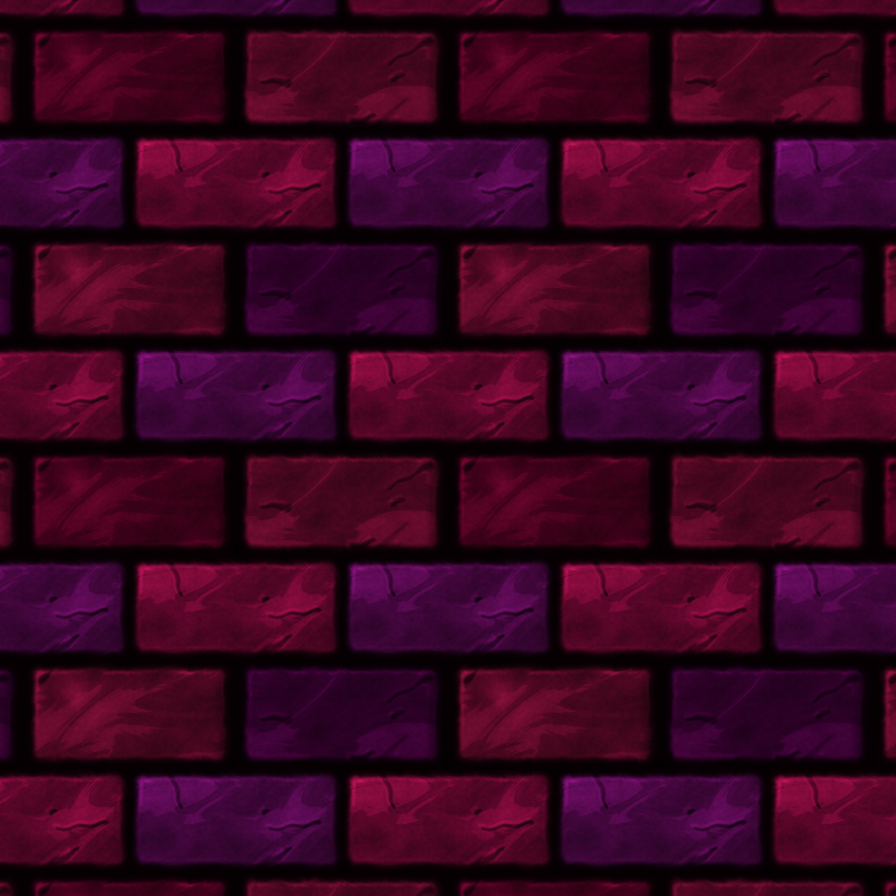
Reproduce this texture procedurally as a Shadertoy shader.

```glsl
#define GRID vec2(4.214, 8.44)       // bricks across, courses down
#define SHIFT vec2(0.109, 0.225)     // phase of the first brick
#define HALF_EVEN vec2(0.925, 0.445) // half sizes in course heights
#define HALF_ODD vec2(0.955, 0.435)
#define CORNER 0.09
#define MORTAR vec3(0.016, 0.0, 0.004)
#define CRIMSON vec3(0.37, 0.025, 0.165)
#define WINE vec3(0.31, 0.028, 0.13)
#define MAROON vec3(0.25, 0.004, 0.10)
#define PURPLE vec3(0.27, 0.025, 0.245)
#define VIOLET vec3(0.19, 0.004, 0.165)

vec2 hash2(vec2 p) {
    p = vec2(dot(p, vec2(127.1, 311.7)), dot(p, vec2(269.5, 183.3)));
    return fract(sin(p) * 4375.85);
}

// Cellular noise: distance to the nearest scattered point
float cells(vec2 p) {
    vec2 id = floor(p), f = fract(p);
    float nearest = 2.0;
    for (int y = -1; y <= 1; y++)
        for (int x = -1; x <= 1; x++) {
            vec2 o = vec2(x, y);
            nearest = min(nearest, length(o + hash2(id + o) - f));
        }
    return nearest;
}

// Warped layered sines: brushed blotches, roughly -0.7 to 0.7
float paint(vec2 p) {
    float sum = 0.0, amp = 0.5;
    for (int i = 0; i < 5; i++) {
        p += 0.7 * sin(p.yx * 1.3 + vec2(1.7, 4.1));
        sum += amp * sin(p.x) * sin(p.y + 0.8);
        p = mat2(1.7, 0.45, -0.45, 1.7) * p + 2.3;
        amp *= 0.62;
    }
    return sum;
}

float roundBox(vec2 p, vec2 halfSize, float r) {
    vec2 q = abs(p) - halfSize + r;
    return length(max(q, 0.0)) + min(max(q.x, q.y), 0.0) - r;
}

// Groove from a to b that tapers, with a lit lip beside it
float groove(vec2 p, vec2 a, vec2 b, float width) {
    float relief = 0.0;
    for (int i = 0; i < 2; i++) {
        vec2 q = p - a + float(i) * vec2(0.035, 0.03), ab = b - a;
        float t = clamp(dot(q, ab) / dot(ab, ab), 0.0, 1.0);
        float w = width * (1.0 - 0.7 * t);
        float line = 1.0 - smoothstep(0.3 * w, w + 0.012, length(q - ab * t));
        relief += i == 0 ? line : -0.4 * line;
    }
    return relief;
}

// Wear shared by bricks of one kind: 0 odd course, 1 and 2 even course
float wear(vec2 p, float kind) {
    p += 0.012 * sin(p.yx * 27.0);
    if (kind < 0.5)
        return groove(p, vec2(-0.61, -0.44), vec2(-0.51, -0.13), 0.04)
             + groove(p, vec2(0.79, 0.03), vec2(0.33, 0.09), 0.022)
             + groove(p, vec2(0.22, 0.44), vec2(0.52, 0.28), 0.055)
             + groove(p, vec2(0.26, -0.06), vec2(0.30, -0.08), 0.03);
    if (kind < 1.5)
        return groove(p, vec2(-0.85, -0.30), vec2(-0.72, -0.42), 0.03)
             - 0.8 * exp(-60.0 * dot(p + vec2(0.50, 0.22), p + vec2(0.50, 0.22)));
    return groove(p, vec2(-0.50, 0.05), vec2(-0.74, 0.04), 0.045)
         + groove(p, vec2(0.50, 0.02), vec2(0.58, -0.02), 0.04)
         + groove(p, vec2(0.10, 0.43), vec2(0.30, 0.37), 0.05)
         + 0.6 * groove(p, vec2(0.83, -0.35), vec2(0.45, -0.12), 0.025);
}

// Colours alternate along a course and cycle every four courses
vec3 brickColor(vec2 id) {
    float other = mod(id.x, 2.0), course = mod(id.y, 4.0);
    if (course < 0.5) return mix(MAROON, WINE, other);
    if (course < 1.5) return mix(CRIMSON, PURPLE, other);
    if (course < 2.5) return mix(WINE, VIOLET, other);
    return mix(PURPLE, CRIMSON, other);
}

void mainImage(out vec4 fragColor, in vec2 fragCoord) {
    // Running bond, y pointing down
    vec2 uv = fragCoord / iResolution.xy;
    vec2 g = vec2(uv.x, 1.0 - uv.y) * GRID - SHIFT;
    float odd = mod(floor(g.y), 2.0);
    g.x -= 0.5 * odd;
    vec2 id = floor(g);
    vec2 p = (fract(g) - 0.5) * vec2(GRID.y / GRID.x, 1.0);
    float kind = odd > 0.5 ? 0.0 : 1.0 + mod(id.x, 2.0);
    float pixel = GRID.y / iResolution.y;

    // Uneven brick outline
    vec2 halfSize = mix(HALF_EVEN, HALF_ODD, odd);
    vec2 s = p + kind * vec2(3.7, 1.9);
    float rough = paint(s * 9.0);
    float d = roundBox(p, halfSize, CORNER) + 0.022 * rough;
    float inside = max(-d, 0.0);

    // Slanted brush blotches, grain and cracks
    vec2 slant = vec2(s.x - 0.3 * s.y, s.y + 0.35 * s.x);
    float blotch = paint(slant * vec2(2.6, 6.0));
    float grain = cells(s * 24.0) - 0.45;
    float light = 0.93 + 0.28 * blotch + 0.12 * rough + 0.14 * grain;
    light += 0.22 * smoothstep(0.12, 0.25, blotch) - 0.12 * p.y - 0.05 * p.x;
    light -= 0.55 * wear(p, kind);

    // Lit rim, strongest on top, and darkened borders
    float rim = smoothstep(0.015, 0.04, inside) * (1.0 - smoothstep(0.045, 0.085, inside));
    light += rim * (0.22 - 0.45 * p.y) * (0.7 + rough);
    light *= mix(0.4, 1.0, smoothstep(0.0, 0.06, inside));
    light *= mix(0.5 + 0.3 * odd, 1.0, smoothstep(0.0, 0.16, halfSize.x - p.x));

    vec3 base = brickColor(id);
    vec3 brick = base * max(light, 0.06) + 0.03 * max(light - 1.1, 0.0);
    vec3 joint = MORTAR + 0.14 * base * exp(-35.0 * max(d, 0.0));
    float cover = 1.0 - smoothstep(-0.02 - pixel, 0.006 + pixel, d);
    fragColor = vec4(mix(joint, brick, cover), 1.0);
}
```
